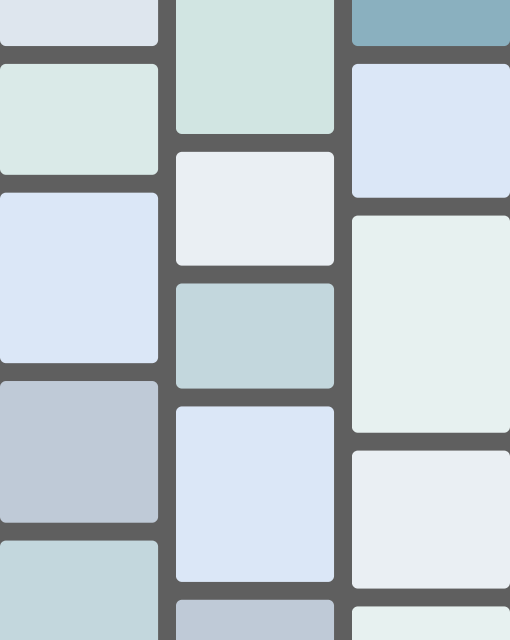
Give the GLSL for this pattern, as a WebGL 2 fragment shader.

```glsl
#version 300 es
precision highp float;
// Three staggered columns of rounded pastel cards on a dark grey ground.

// Lengths are fractions of the canvas height.
#define COLUMNS 3
#define JOINTS 4
#define GAP 0.0279
#define CORNER 0.0095
#define GROUND vec3(0.373)

uniform vec2 u_resolution;
out vec4 fragColor;

// Centres of the gaps in each column, measured down from the top edge
const vec4 gapCentres[COLUMNS] = vec4[](
  vec4(0.0859, 0.2871, 0.5814, 0.8307),
  vec4(0.2233, 0.4290, 0.6211, 0.9232),
  vec4(0.0859, 0.3229, 0.6901, 0.9336));

const vec3 palette[9] = vec3[](
  vec3(0.871, 0.902, 0.933),  // mist
  vec3(0.855, 0.918, 0.910),  // mint
  vec3(0.859, 0.906, 0.969),  // sky
  vec3(0.749, 0.792, 0.843),  // slate
  vec3(0.765, 0.843, 0.867),  // pale teal
  vec3(0.820, 0.898, 0.886),  // sage
  vec3(0.918, 0.937, 0.953),  // pearl
  vec3(0.906, 0.945, 0.941),  // frost
  vec3(0.541, 0.690, 0.749)); // deep teal

// Palette entry of each card, column by column from the top
const int cardColour[15] = int[](
  0, 1, 2, 3, 4,
  5, 6, 4, 2, 3,
  8, 2, 7, 6, 7);

float roundedBox(vec2 p, vec2 halfSize, float radius) {
  vec2 q = abs(p) - halfSize + radius;
  return length(max(q, 0.0)) + min(max(q.x, q.y), 0.0) - radius;
}

void main() {
  float pixel = 1.0 / u_resolution.y;
  vec2 p = gl_FragCoord.xy * pixel;
  p.y = 1.0 - p.y;

  // Column: gaps lie only between columns, so the outer cards touch the sides
  float pitch = (u_resolution.x * pixel + GAP) / float(COLUMNS);
  int column = clamp(int(p.x / pitch), 0, COLUMNS - 1);
  float cardWidth = pitch - GAP;
  float centreX = float(column) * pitch + 0.5 * cardWidth;

  // Row: find the gaps above and below; end cards run off the canvas
  int row = 0;
  float above = -0.5;
  float below = 1.5;
  for (int i = 0; i < JOINTS; i++) {
    float joint = gapCentres[column][i];
    if (p.y > joint) {
      above = joint;
      row = i + 1;
    } else {
      below = min(below, joint);
    }
  }

  // Card with smooth edges
  vec2 centre = vec2(centreX, 0.5 * (above + below));
  vec2 halfSize = 0.5 * vec2(cardWidth, below - above - GAP);
  float edge = roundedBox(p - centre, halfSize, CORNER);
  float cover = clamp(0.5 - edge / pixel, 0.0, 1.0);
  vec3 card = palette[cardColour[column * (JOINTS + 1) + row]];
  fragColor = vec4(mix(GROUND, card, cover), 1.0);
}
```
